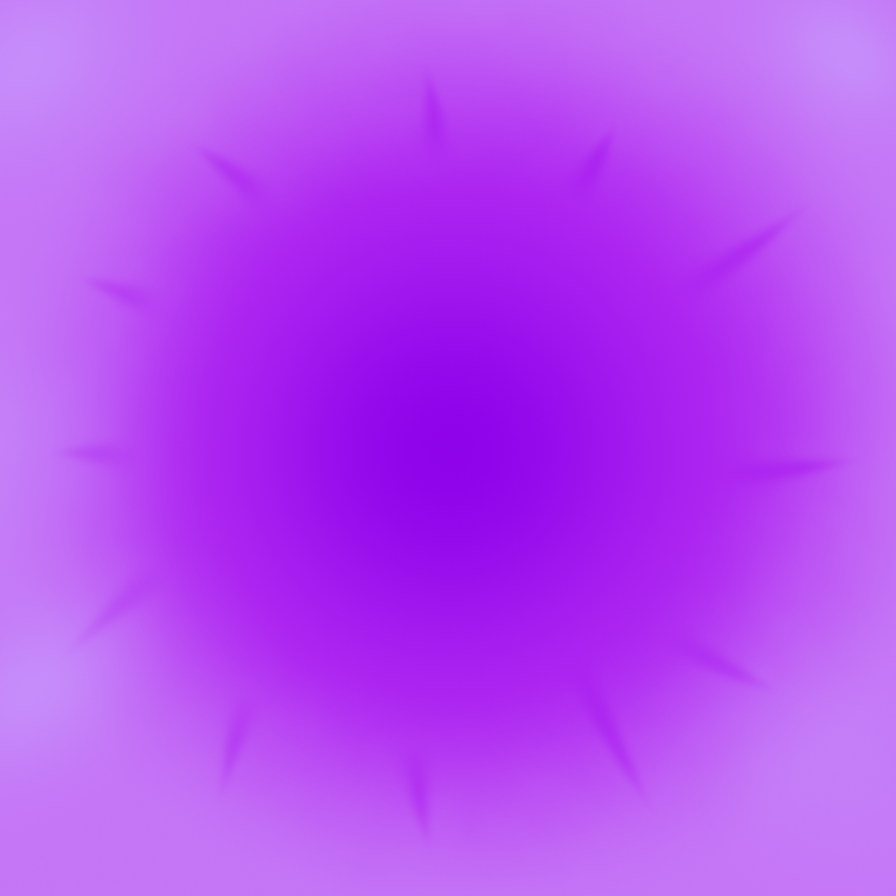
Give the GLSL for this background, as a Shadertoy shader.

```glsl
// A soft violet disc fading into pale lilac, ringed by twelve faint dark rays.
// A radial colour ramp is warped by noise; the rays pull the ramp inward,
// and broad glows lighten the borders.

const float TAU = 6.2831853;
const vec2 CENTRE = vec2(0.502, 0.498);
const vec2 OUTER_SHIFT = vec2(0.018, 0.012);  // the rim leans up and right

const vec3 CORE   = vec3(0.56, 0.01, 0.92);
const vec3 VIOLET = vec3(0.71, 0.19, 0.95);
const vec3 LILAC  = vec3(0.77, 0.46, 0.965);
const vec3 PALE   = vec3(0.78, 0.61, 0.99);

const float CORE_SIZE = 0.24;
const vec2 RIM_FADE = vec2(0.27, 0.55);
const float WOBBLE = 0.012;
const float BRUSH = 0.010;

// Variation of the evenly spaced rays: degrees off the grid, and radii
const int RAY_COUNT = 12;
const float RAY_DEPTH = 0.062;
const float RAY_WIDTH = 0.017;
const float TURN[12] = float[](-1.3, 4.4, 3.1, 3.6, 10.3, 5.2, 0.5, -1.0, -3.0, -2.8, -0.7, -6.3);
const float BEND[12] = float[](-4.1, -0.4, 1.0, -1.0, -4.0, -0.9, 1.0, -6.2, -6.5, -4.2, 1.4, -4.3);
const float ROOT[12] = float[](0.30, 0.31, 0.31, 0.32, 0.34, 0.36, 0.35, 0.35, 0.35, 0.33, 0.27, 0.32);
const float TIP[12]  = float[](0.46, 0.49, 0.41, 0.43, 0.45, 0.46, 0.45, 0.51, 0.47, 0.45, 0.47, 0.46);

// Border glows: position, size, strength
const int GLOW_COUNT = 5;
const vec4 GLOWS[5] = vec4[](
    vec4(0.03, 0.93, 0.10, 0.60),
    vec4(0.945, 0.94, 0.075, 0.62),
    vec4(0.035, 0.23, 0.09, 0.60),
    vec4(0.01, 0.50, 0.13, 0.28),
    vec4(0.92, 0.16, 0.13, 0.22));

float hash(vec2 p) {
    vec3 q = fract(vec3(p.xyx) * 0.1031);
    q += dot(q, q.yzx + 33.33);
    return fract((q.x + q.y) * q.z);
}

float noise(vec2 p) {
    vec2 i = floor(p), f = fract(p);
    f = f * f * (3.0 - 2.0 * f);
    float low  = mix(hash(i), hash(i + vec2(1, 0)), f.x);
    float high = mix(hash(i + vec2(0, 1)), hash(i + vec2(1, 1)), f.x);
    return mix(low, high, f.y);
}

vec2 polar(float degrees, float radius) {
    float a = radians(degrees);
    return radius * vec2(cos(a), sin(a));
}

// Tapered soft stroke, faded at both ends
float ray(vec2 p, vec2 root, vec2 tip) {
    vec2 axis = tip - root;
    float t = dot(p - root, axis) / dot(axis, axis);
    vec2 side = normalize(vec2(-axis.y, axis.x));
    float across = dot(p - root, side) + 0.010 * t * (1.0 - t);
    float width = RAY_WIDTH * mix(1.0, 0.25, clamp(t, 0.0, 1.0));
    float ends = smoothstep(-0.1, 0.5, t) * (1.0 - smoothstep(0.55, 1.05, t));
    return ends * exp(-across * across / (width * width));
}

float rays(vec2 p) {
    float sum = 0.0;
    for (int i = 0; i < RAY_COUNT; i++) {
        float angle = float(i) * 360.0 / float(RAY_COUNT) + TURN[i];
        sum += ray(p, polar(angle + BEND[i], ROOT[i]), polar(angle, TIP[i]));
    }
    return min(sum, 1.0);
}

float glows(vec2 uv) {
    float dark = 1.0;
    for (int i = 0; i < GLOW_COUNT; i++) {
        vec2 d = (uv - GLOWS[i].xy) / GLOWS[i].z;
        d.x += 0.35 * d.y * sign(uv.x - 0.5);  // slant along the disc
        dark *= 1.0 - GLOWS[i].w * exp(-dot(d, d));
    }
    return 1.0 - dark;
}

vec3 ramp(float r) {
    vec3 disc = mix(CORE, VIOLET, 1.0 - exp(-r * r / (CORE_SIZE * CORE_SIZE)));
    return mix(disc, LILAC, smoothstep(RIM_FADE.x, RIM_FADE.y, r));
}

void mainImage(out vec4 fragColor, in vec2 fragCoord) {
    vec2 uv = fragCoord / iResolution.xy;
    vec2 p = uv - CENTRE;

    // Uneven radius with a little brushed texture towards the rim
    float rim = smoothstep(0.12, 0.42, length(p));
    float r = length(p - OUTER_SHIFT * rim);
    vec2 dir = p / max(length(p), 0.001);
    float swirl = noise(dir * 3.0 + r * 30.0 + 20.0);
    r += rim * WOBBLE * (noise(uv * 7.0) + noise(uv * 15.0 + 9.0) - 1.0);
    r += rim * BRUSH * (swirl * noise(uv * 40.0) - 0.25);

    vec3 color = ramp(max(r - RAY_DEPTH * rays(p), 0.0));
    color = mix(color, PALE, glows(uv) * rim);

    // Sub-shade dither against banding
    color += (hash(fragCoord) - 0.5) / 255.0;
    fragColor = vec4(color, 1.0);
}
```
